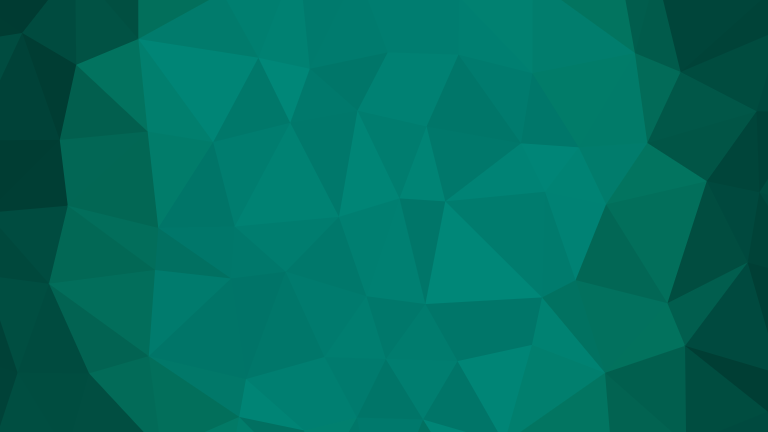
Reproduce this background procedurally as a WebGL 2 fragment shader.

```glsl
#version 300 es
precision highp float;

uniform vec2 u_resolution;
out vec4 fragColor;

const float ROWS = 5.7;      // mesh cells per canvas height
const float JITTER = 0.33;   // random vertex offset, in cells
const float STAGGER = 0.15;  // sideways shift of alternate rows

const vec3 TEAL = vec3(0.0, 0.492, 0.438);
const vec3 GREEN = vec3(0.008, 0.430, 0.352);
const vec3 DEEP = vec3(0.0, 0.268, 0.225);

float hash(vec2 p) {
    return fract(sin(dot(p, vec2(127.1, 311.7))) * 43758.5453);
}

float cross2(vec2 a, vec2 b) {
    return a.x * b.y - a.y * b.x;
}

vec2 meshVertex(vec2 id) {
    vec2 random = vec2(hash(id + 3.7), hash(id + 19.3)) * 2.0 - 1.0;
    float shift = STAGGER * (mod(id.y, 2.0) * 2.0 - 1.0);
    return id + vec2(shift, 0.0) + JITTER * random;
}

// Interior angle at a corner as an unscaled (cosine, sine) pair
vec2 cornerAngle(vec2 previous, vec2 corner, vec2 next) {
    vec2 u = next - corner;
    vec2 v = previous - corner;
    return vec2(dot(u, v), cross2(u, v));
}

float edgeDistance(vec2 p, vec2 a, vec2 b) {
    return cross2(b - a, p - a) / max(length(b - a), 1e-4);
}

// Antialiased inside test for a counterclockwise triangle
float triangleCoverage(vec2 p, vec2 a, vec2 b, vec2 c, float pixel) {
    float d = min(edgeDistance(p, a, b), min(edgeDistance(p, b, c), edgeDistance(p, c, a)));
    return clamp(d / pixel + 0.5, 0.0, 1.0);
}

// Teal middle, greener ring, deep sides, with a random shade per facet
vec3 facetColor(vec2 center, vec2 extent, vec2 seed) {
    vec2 fromMiddle = center / extent * 2.0 - 1.0;
    float radius = length(fromMiddle * vec2(1.0, 0.45));
    float shade = hash(seed + 7.1) * 2.0 - 1.0;
    float tint = hash(seed + 41.9) * 2.0 - 1.0;

    vec3 color = mix(TEAL, GREEN, smoothstep(0.46, 0.72, radius + 0.07 * tint));
    color = mix(color, DEEP, smoothstep(0.74, 0.93, radius));
    float contrast = mix(0.075, 0.14, smoothstep(0.7, 0.95, radius));
    return color * (1.0 + contrast * shade);
}

// Adds one facet: color in rgb, coverage in a
vec4 facet(vec2 p, vec2 a, vec2 b, vec2 c, vec2 extent, vec2 seed, float pixel) {
    float coverage = triangleCoverage(p, a, b, c, pixel);
    return vec4(facetColor((a + b + c) / 3.0, extent, seed), 1.0) * coverage;
}

// Splits a quad along its Delaunay diagonal
vec4 splitCell(vec2 p, vec2 id, vec2 extent, float pixel) {
    vec2 a = meshVertex(id);
    vec2 b = meshVertex(id + vec2(1.0, 0.0));
    vec2 c = meshVertex(id + vec2(1.0, 1.0));
    vec2 d = meshVertex(id + vec2(0.0, 1.0));
    vec2 angleB = cornerAngle(a, b, c);
    vec2 angleD = cornerAngle(c, d, a);
    vec2 otherSeed = id + vec2(0.37, 0.61);

    if (angleB.y * angleD.x + angleB.x * angleD.y < 0.0) {
        return facet(p, a, b, d, extent, id, pixel)
             + facet(p, b, c, d, extent, otherSeed, pixel);
    }
    return facet(p, a, b, c, extent, id, pixel)
         + facet(p, a, c, d, extent, otherSeed, pixel);
}

void main() {
    float pixel = ROWS / u_resolution.y;
    vec2 p = gl_FragCoord.xy * pixel;
    vec2 extent = u_resolution * pixel;
    vec2 cell = floor(p);

    vec4 sum = vec4(0.0);
    for (int y = -1; y <= 1; y++) {
        for (int x = -1; x <= 1; x++) {
            sum += splitCell(p, cell + vec2(x, y), extent, pixel);
        }
    }
    fragColor = vec4(sum.rgb / max(sum.a, 1e-4), 1.0);
}
```
